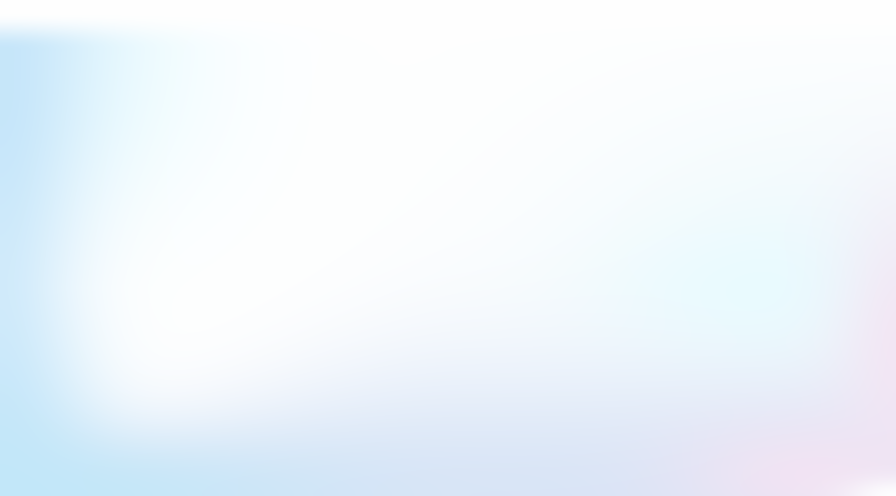
Write a WebGL 2 fragment shader that draws this background.

```glsl
#version 300 es
precision highp float;

uniform vec2 u_resolution;
out vec4 fragColor;

#define PAPER vec3(0.996, 0.997, 0.998)
#define MIST vec3(0.925, 0.972, 0.988)
#define CYAN vec3(0.905, 0.985, 1.0)
#define HAZE vec3(0.848, 0.896, 0.965)
#define SKY vec3(0.775, 0.900, 0.978)
#define AQUA vec3(0.760, 0.908, 0.975)
#define PINK vec3(0.955, 0.890, 0.950)
#define EDGE_WIDTH 0.085
#define TOP_FADE vec2(0.90, 0.975)

// Soft elliptical glow, 1 at the centre
float glow(vec2 p, vec2 centre, vec2 radius) {
    vec2 d = (p - centre) / radius;
    return exp(-dot(d, d));
}

// Soft band that fades away from a border
float border(float distanceIn, float width) {
    float d = distanceIn / width;
    return exp(-d * d);
}

void main() {
    vec2 p = gl_FragCoord.xy / u_resolution;
    vec3 color = PAPER;

    // Pale mist on the right and cyan at the upper left
    color = mix(color, MIST, 0.72 * glow(p, vec2(0.92, 0.48), vec2(0.31, 0.34)));
    color = mix(color, CYAN, 0.65 * glow(p, vec2(0.10, 0.86), vec2(0.16, 0.30)));

    // Lavender haze that rises towards the right
    float hazeHeight = mix(0.15, 0.28, smoothstep(0.12, 0.52, p.x));
    color = mix(color, HAZE, border(p.y, hazeHeight));

    // Cyan pool above the haze
    color = mix(color, CYAN, 0.75 * glow(p, vec2(0.85, 0.42), vec2(0.16, 0.13)));

    // Blue left border, wider at both ends
    float bend = abs(p.y - 0.42);
    float edge = border(p.x, EDGE_WIDTH + 0.06 * bend);
    color = mix(color, SKY, edge * mix(0.8, 1.0, smoothstep(0.0, 0.4, bend)));

    // Aqua along the lower left
    float leftPart = 1.0 - smoothstep(0.08, 0.55, p.x);
    color = mix(color, AQUA, 0.85 * leftPart * border(p.y, 0.11));
    color = mix(color, AQUA, 0.6 * glow(p, vec2(0.0), vec2(0.10, 0.25)));

    // Pink right border and lower right
    color = mix(color, PINK, 0.85 * glow(p, vec2(1.01, 0.30), vec2(0.075, 0.30)));
    color = mix(color, PINK, 0.9 * glow(p, vec2(0.91, 0.04), vec2(0.16, 0.13)));

    // White top border and lower right corner
    color = mix(color, PAPER, smoothstep(TOP_FADE.x, TOP_FADE.y, p.y));
    color = mix(color, PAPER, 0.95 * glow(p, vec2(1.0, 0.0), vec2(0.055, 0.035)));

    fragColor = vec4(color, 1.0);
}
```
